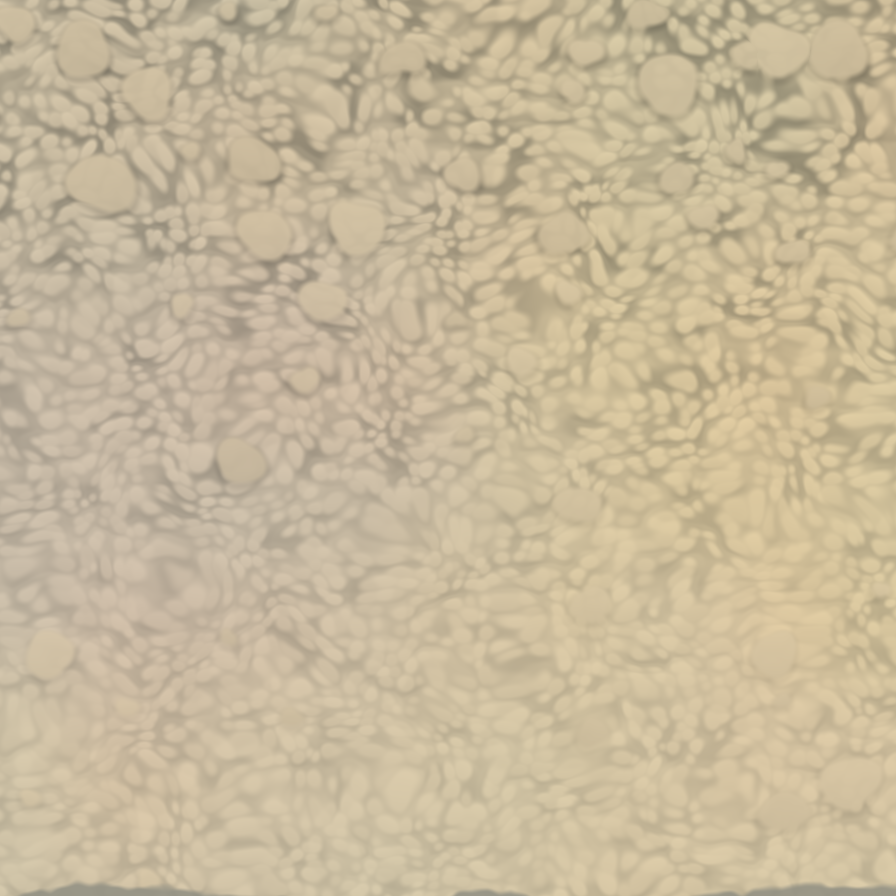
Write a Shadertoy shader that draws this texture.

```glsl
// Soft-focus bed of pale sandy grains with scattered larger pebbles.

const float GRAIN_COUNT   = 50.0;   // grains across the canvas
const float GRAIN_STRETCH = 1.22;   // vertical squash of the grains
const float GRAIN_BLEND   = 9.0;    // lower values melt neighbours together
const float PEBBLE_COUNT  = 13.0;   // pebble cells across the canvas
const float PEBBLE_MIN    = 0.010;
const float PEBBLE_MAX    = 0.036;
const float GAP_DEPTH_TOP = 0.25;   // darkness of gaps, top and bottom
const float GAP_DEPTH_LOW = 0.09;
const vec3  MAUVE_SAND  = vec3(0.782, 0.726, 0.648);
const vec3  GOLDEN_SAND = vec3(0.840, 0.765, 0.607);
const vec3  PALE_SAND   = vec3(0.824, 0.762, 0.638);
const vec3  OLIVE_SAND  = vec3(0.792, 0.740, 0.615);
const vec3  PEBBLE_TINT = vec3(0.825, 0.758, 0.630);
const vec3  GAP_TINT    = vec3(1.04, 1.00, 0.98);
const vec3  EDGE_SHADOW = vec3(0.565, 0.560, 0.510);

vec3 hash32(vec2 p) {
    vec3 q = fract(vec3(p.xyx) * vec3(0.1031, 0.1030, 0.0973));
    q += dot(q, q.yxz + 33.33);
    return fract((q.xxy + q.yzz) * q.zyx);
}

float noise(vec2 p) {
    vec2 i = floor(p), f = fract(p);
    f = f * f * (3.0 - 2.0 * f);
    vec2 e = vec2(0.0, 1.0);
    return mix(mix(hash32(i).x, hash32(i + e.yx).x, f.x),
               mix(hash32(i + e.xy).x, hash32(i + e.yy).x, f.x), f.y);
}

float fbm(vec2 p) {
    return 0.55 * noise(p) + 0.3 * noise(p * 2.1 + 7.3) + 0.15 * noise(p * 4.3 + 19.1);
}

// Smoothly blended cells: x distance from grain centres, y tone, z height in grain
vec3 grains(vec2 p) {
    vec2 base = floor(p);
    float total = 0.0;
    vec2 blended = vec2(0.0);
    for (int j = -2; j <= 2; j++)
    for (int i = -2; i <= 2; i++) {
        vec2 cell = base + vec2(i, j);
        vec3 h = hash32(cell);
        vec2 d = p - cell - 0.05 - 0.9 * h.xy;
        float dist = sqrt(dot(d, d) + 0.03) - 0.26 * h.z;
        float weight = exp(-GRAIN_BLEND * dist);
        total += weight;
        blended += weight * vec2(fract(h.z * 7.0 + h.x), d.y);
    }
    return vec3(-log(total) / GRAIN_BLEND, blended / total);
}

// Rounded stones: x coverage, y shadow around and below, z tone, w height in stone
vec4 pebbles(vec2 p) {
    vec2 base = floor(p * PEBBLE_COUNT);
    vec4 result = vec4(0.0);
    for (int j = -1; j <= 1; j++)
    for (int i = -1; i <= 1; i++) {
        vec2 cell = base + vec2(i, j);
        vec3 place = hash32(cell + 41.0), form = hash32(cell + 113.0);
        vec2 center = (cell + 0.15 + 0.7 * place.xy) / PEBBLE_COUNT;
        float present = step(place.z, mix(0.16, 0.5, smoothstep(0.3, 1.0, center.y)));
        float radius = mix(PEBBLE_MIN, PEBBLE_MAX, form.x * form.x);
        vec2 d = p - center;
        float angle = atan(d.y, d.x);
        float outline = 1.0 + 0.1 * cos(2.0 * angle + 6.28 * form.y)
                            + 0.07 * cos(3.0 * angle + 6.28 * form.z);
        float dist = length(d * vec2(0.95, 1.1)) - radius * outline;
        float below = length((d + vec2(0.0, 0.004)) * vec2(0.95, 1.1)) - radius * outline;
        float cover = present * smoothstep(0.004, -0.005, dist);
        result.y = max(result.y, present * smoothstep(0.008, -0.001, below));
        if (cover > result.x) result.xzw = vec3(cover, form.z, d.y / radius);
    }
    return result;
}

// Broad drifts of tint over the bed
vec3 sandColor(vec2 p) {
    float drift = fbm(p * 3.0 + 2.7) - 0.5;
    vec3 color = mix(MAUVE_SAND, GOLDEN_SAND, smoothstep(0.2, 0.72, p.x + 0.3 * drift));
    color = mix(color, PALE_SAND, 0.75 * smoothstep(0.4, 0.08, p.y + 0.3 * drift));
    color = mix(color, OLIVE_SAND, 0.6 * smoothstep(0.55, 0.95, p.y + 0.3 * drift));
    float blush = noise(p * 7.0 + 31.0) - 0.5;
    return color + blush * vec3(0.022, -0.006, -0.014);
}

void mainImage(out vec4 fragColor, in vec2 fragCoord) {
    vec2 p = fragCoord / iResolution.y;
    vec2 warp = vec2(noise(p * 38.0), noise(p * 38.0 + 57.0)) - 0.5;
    vec2 swell = vec2(noise(p * 13.0 + 3.0), noise(p * 13.0 + 83.0)) - 0.5;
    float relief = smoothstep(0.2, 0.95, p.y + 0.35 * (fbm(p * 4.0 + 11.0) - 0.5));

    // Small soft domes, with gaps that deepen in scattered spots
    vec2 grainPos = p * GRAIN_COUNT * vec2(1.0, GRAIN_STRETCH) + 0.6 * warp + 2.2 * swell;
    vec3 grain = grains(grainPos);
    float deep = smoothstep(0.35, 0.8, noise(p * vec2(26.0, 38.0) + 5.0));
    float gap = smoothstep(0.14, 0.52, grain.x) * (0.5 + 0.6 * deep);
    float depth = mix(GAP_DEPTH_LOW, GAP_DEPTH_TOP, relief);
    float light = 1.02 + 0.05 * (grain.y - 0.5)
                + mix(0.03, 0.07, relief) * grain.z;
    vec3 sand = sandColor(p);
    vec3 color = sand * light * (1.0 - depth * gap * GAP_TINT);

    // Larger pebbles resting among the grains
    vec4 stone = pebbles(p + 0.006 * warp);
    color *= 1.0 - 0.5 * depth * stone.y;
    vec3 stoneColor = mix(sand, PEBBLE_TINT, 0.5)
                    * (1.0 + 0.05 * (stone.z - 0.5) + 0.025 * clamp(stone.w, -1.0, 1.0));
    color = mix(color, stoneColor, 0.9 * stone.x);

    // Broken shadow along the lower edge
    float ragged = 0.035 * (noise(vec2(p.x * 11.0, 3.0)) - 0.45) + 0.008 * (noise(p * 70.0) - 0.5);
    color = mix(color, EDGE_SHADOW, 0.85 * smoothstep(0.004, -0.004, p.y - ragged));

    fragColor = vec4(clamp(color, 0.0, 1.0), 1.0);
}
```
